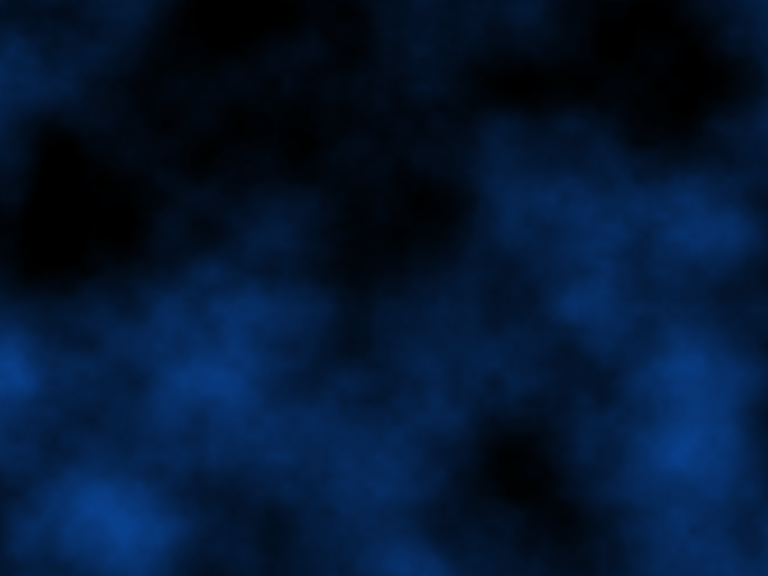
Write a Shadertoy shader that draws this texture.

```glsl
// Soft, dark blue clouds of fractal value noise fading into black.

const float CELLS_PER_HEIGHT = 3.9;            // size of the largest clouds
const int   OCTAVES = 6;
const float GAIN = 0.48;                       // strength of each finer layer
const float LACUNARITY = 2.0;
const float BLACK_LEVEL = 0.22;                // noise level that turns black
const float BRIGHT_LEVEL = 0.81;               // noise level of full colour
const float FALLOFF = 1.35;                    // weight of the dark tones
const vec3  CLOUD_BLUE = vec3(0.036, 0.25, 0.55);
const vec2  SEED_OFFSET = vec2(21.4, 5.6);
const vec2  OCTAVE_SHIFT = vec2(17.3, 9.1);

float hash(vec2 p) {
    return fract(sin(dot(p, vec2(127.1, 311.7))) * 43758.5453);
}

// Smoothly interpolated lattice noise, 0 to 1
float valueNoise(vec2 p) {
    vec2 cell = floor(p);
    vec2 f = fract(p);
    vec2 blend = f * f * (3.0 - 2.0 * f);
    float bottom = mix(hash(cell), hash(cell + vec2(1.0, 0.0)), blend.x);
    float top = mix(hash(cell + vec2(0.0, 1.0)), hash(cell + vec2(1.0, 1.0)), blend.x);
    return mix(bottom, top, blend.y);
}

// Sum of shifted octaves, normalised to 0 to 1
float cloudNoise(vec2 p) {
    float sum = 0.0;
    float total = 0.0;
    float amplitude = 1.0;
    for (int i = 0; i < OCTAVES; i++) {
        sum += amplitude * valueNoise(p);
        total += amplitude;
        amplitude *= GAIN;
        p = p * LACUNARITY + OCTAVE_SHIFT;
    }
    return sum / total;
}

void mainImage(out vec4 fragColor, in vec2 fragCoord) {
    vec2 uv = fragCoord / iResolution.y;
    float density = cloudNoise(uv * CELLS_PER_HEIGHT + SEED_OFFSET);

    // Stretch the contrast and tint
    float light = clamp((density - BLACK_LEVEL) / (BRIGHT_LEVEL - BLACK_LEVEL), 0.0, 1.0);
    fragColor = vec4(CLOUD_BLUE * pow(light, FALLOFF), 1.0);
}
```
